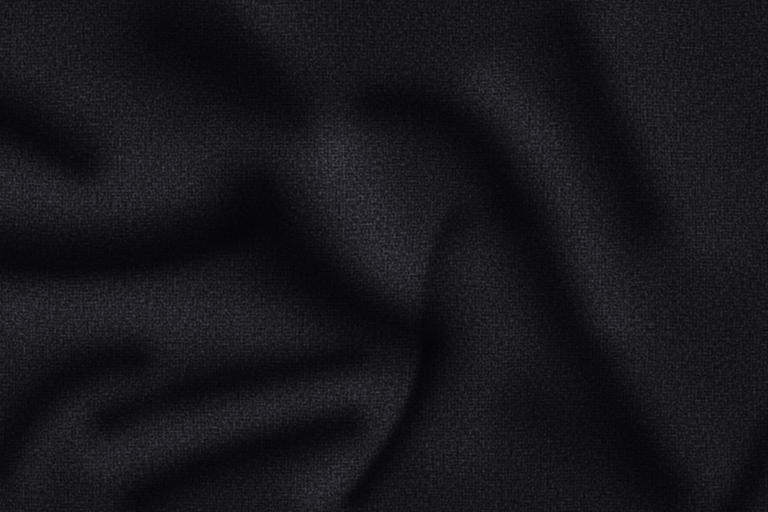
This texture is drawn by a WebGL 2 fragment shader. Its source:

```glsl
#version 300 es
precision highp float;
// Dark knitted cloth lying in soft folds, lit from the upper right.
// Curved strokes with a separate falloff on each side add lit ridges and
// multiply in shadows; a fine stitch grid and gradient noise give the knit.

#define BASE_LIGHT 0.078
#define RIDGE_GAIN 0.082
#define SHADOW_DEPTH 0.86
#define SHADOW_SPREAD 1.15
#define STITCH_ROWS 150.0
#define STITCH_AMOUNT 0.17
#define GRAIN_AMOUNT 0.88
#define MOTTLE_AMOUNT 0.10
#define CLOTH_TINT vec3(0.99, 0.97, 1.12)
#define SHADOW_FLOOR vec3(0.012, 0.012, 0.017)

uniform vec2 u_resolution;
out vec4 fragColor;

vec2 hashGradient(vec2 cell) {
  vec3 h = fract(cell.xyx * vec3(0.1031, 0.1030, 0.0973));
  h += dot(h, h.yzx + 33.33);
  float angle = 6.2832 * fract((h.x + h.y) * h.z);
  return vec2(cos(angle), sin(angle));
}

float gradientNoise(vec2 p) {
  vec2 i = floor(p), f = fract(p);
  vec2 u = f * f * f * (f * (f * 6.0 - 15.0) + 10.0);
  vec2 e = vec2(1.0, 0.0);
  float low = mix(dot(hashGradient(i), f), dot(hashGradient(i + e), f - e), u.x);
  float high = mix(dot(hashGradient(i + e.yx), f - e.yx),
                   dot(hashGradient(i + 1.0), f - 1.0), u.x);
  return mix(low, high, u.y);
}

// Soft stroke from a through m to c; widths lie left and right of travel.
float fold(vec2 p, vec2 a, vec2 m, vec2 c, float left, float right) {
  vec2 k1 = 4.0 * m - 3.0 * a - c;
  vec2 k2 = 2.0 * (a + c) - 4.0 * m;
  float t = 0.0, nearest = 1e6;
  for (int i = 0; i <= 8; i++) {
    float s = float(i) / 8.0;
    vec2 d = p - a - s * (k1 + s * k2);
    if (dot(d, d) < nearest) { nearest = dot(d, d); t = s; }
  }
  vec2 d, along;
  for (int i = 0; i < 4; i++) {
    d = p - a - t * (k1 + t * k2);
    along = k1 + 2.0 * t * k2;
    t = clamp(t + dot(d, along) / dot(along, along), 0.0, 1.0);
  }
  d = p - a - t * (k1 + t * k2);
  along = k1 + 2.0 * t * k2;
  float side = (along.x * d.y - along.y * d.x) / (length(along) * length(d) + 1e-5);
  float width = mix(right, left, 0.5 + 0.5 * side);
  return exp(-dot(d, d) / (width * width));
}

float ridges(vec2 p) {
  float r = 0.0;
  // upper left and centre
  r += 0.65 * fold(p, vec2(0.49, 0.99), vec2(0.575, 0.87), vec2(0.65, 0.73), 0.08, 0.035);
  r += 0.65 * fold(p, vec2(0.00, 0.61), vec2(0.32, 0.63), vec2(0.56, 0.71), 0.09, 0.06);
  r += 0.80 * fold(p, vec2(0.64, 0.68), vec2(0.71, 0.56), vec2(0.78, 0.45), 0.11, 0.06);
  r += 0.30 * fold(p, vec2(0.02, 0.90), vec2(0.14, 0.82), vec2(0.24, 0.73), 0.09, 0.06);
  // lower left
  r += 0.60 * fold(p, vec2(0.00, 0.38), vec2(0.35, 0.39), vec2(0.68, 0.33), 0.07, 0.07);
  r += 0.45 * fold(p, vec2(0.05, 0.09), vec2(0.14, 0.19), vec2(0.30, 0.24), 0.04, 0.05);
  r += 0.60 * fold(p, vec2(0.20, 0.10), vec2(0.45, 0.17), vec2(0.70, 0.24), 0.05, 0.04);
  r += 0.65 * fold(p, vec2(0.80, 0.30), vec2(0.75, 0.18), vec2(0.62, 0.03), 0.03, 0.06);
  // right
  r += 0.60 * fold(p, vec2(0.95, 0.83), vec2(1.09, 0.66), vec2(1.18, 0.38), 0.06, 0.05);
  r += 0.35 * fold(p, vec2(1.17, 0.95), vec2(1.26, 0.76), vec2(1.36, 0.55), 0.13, 0.04);
  r += 0.32 * fold(p, vec2(0.92, 0.50), vec2(0.98, 0.36), vec2(0.90, 0.14), 0.08, 0.07);
  r += 0.25 * fold(p, vec2(1.20, 0.35), vec2(1.28, 0.20), vec2(1.37, 0.08), 0.09, 0.05);
  return r;
}

float shadow(vec2 p, float amount, vec2 a, vec2 m, vec2 c, float left, float right) {
  return 1.0 - SHADOW_DEPTH * amount
    * fold(p, a, m, c, left * SHADOW_SPREAD, right * SHADOW_SPREAD);
}

float shadows(vec2 p) {
  // upper left hollows
  float s = shadow(p, 0.75, vec2(0.33, 0.93), vec2(0.44, 0.87), vec2(0.57, 0.79), 0.10, 0.08);
  s *= shadow(p, 0.80, vec2(0.00, 0.77), vec2(0.07, 0.73), vec2(0.15, 0.68), 0.055, 0.035);
  // long shadow sweeping into the centre
  s *= shadow(p, 0.85, vec2(0.00, 0.49), vec2(0.24, 0.485), vec2(0.46, 0.54), 0.07, 0.03);
  s *= shadow(p, 0.85, vec2(0.51, 0.63), vec2(0.62, 0.46), vec2(0.81, 0.35), 0.05, 0.085);
  // trough right of the centre
  s *= shadow(p, 0.75, vec2(0.73, 0.80), vec2(0.89, 0.76), vec2(0.99, 0.62), 0.04, 0.055);
  s *= shadow(p, 0.70, vec2(1.03, 0.56), vec2(1.11, 0.38), vec2(1.31, 0.04), 0.045, 0.06);
  s *= shadow(p, 0.62, vec2(1.11, 0.95), vec2(1.18, 0.76), vec2(1.26, 0.58), 0.045, 0.065);
  // narrow crease
  s *= shadow(p, 0.55, vec2(0.88, 0.57), vec2(0.845, 0.48), vec2(0.834, 0.36), 0.045, 0.013);
  s *= shadow(p, 0.80, vec2(0.835, 0.32), vec2(0.79, 0.18), vec2(0.69, 0.03), 0.03, 0.012);
  // lower left furrows
  s *= shadow(p, 0.72, vec2(0.00, 0.09), vec2(0.11, 0.25), vec2(0.26, 0.30), 0.035, 0.04);
  s *= shadow(p, 0.72, vec2(0.21, 0.18), vec2(0.42, 0.25), vec2(0.69, 0.30), 0.035, 0.03);
  s *= shadow(p, 0.76, vec2(0.27, 0.02), vec2(0.43, 0.10), vec2(0.68, 0.17), 0.035, 0.04);
  // lower right
  s *= shadow(p, 0.38, vec2(1.02, 0.22), vec2(1.12, 0.16), vec2(1.22, 0.10), 0.06, 0.07);
  return s * shadow(p, 0.70, vec2(1.43, 0.00), vec2(1.47, 0.07), vec2(1.51, 0.16), 0.03, 0.03);
}

// Staggered stitches, thread grain and mottling; exp keeps bright flecks sparse.
float knit(vec2 p) {
  vec2 q = p + 0.012 * vec2(gradientNoise(p * 4.0), gradientNoise(p * 4.0 + 17.0));
  vec2 cell = q * STITCH_ROWS * 6.2832;
  float stitch = 0.6 * (sin(cell.x + 0.8 * sin(cell.y * 0.5)) + sin(cell.y));
  float grain = gradientNoise(q * vec2(197.0, 211.0)) + 0.5 * gradientNoise(q * 113.0 + 9.0);
  float mottle = gradientNoise(p * 13.0) + 0.5 * gradientNoise(p * 31.0);
  return exp(STITCH_AMOUNT * stitch + GRAIN_AMOUNT * grain + MOTTLE_AMOUNT * mottle);
}

void main() {
  vec2 p = gl_FragCoord.xy / u_resolution * vec2(1.5, 1.0);
  float light = (BASE_LIGHT + RIDGE_GAIN * ridges(p)) * shadows(p);
  fragColor = vec4(SHADOW_FLOOR + CLOTH_TINT * light * knit(p), 1.0);
}
```
